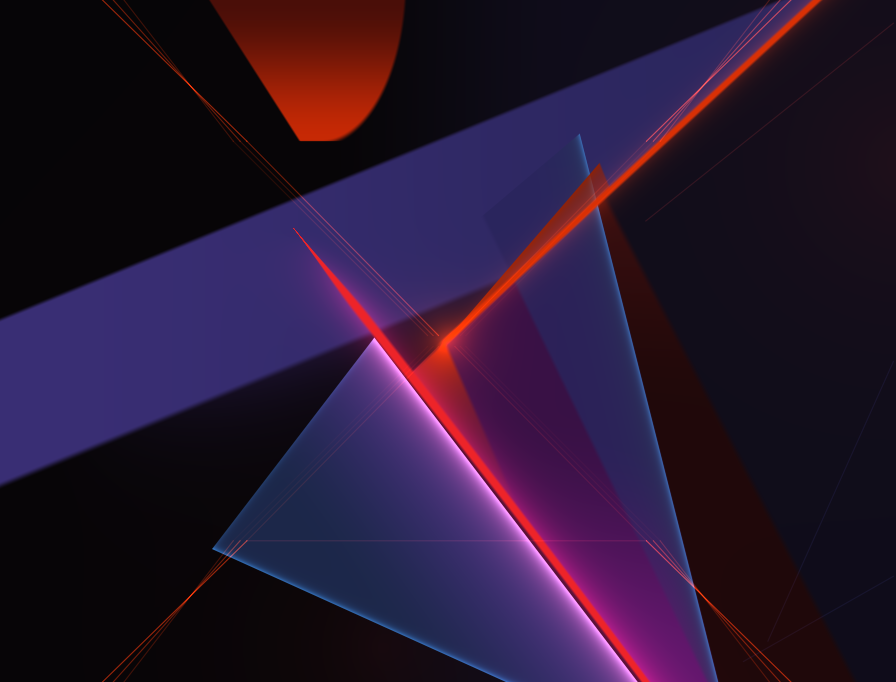
A WebGL 1 fragment shader for this background:

```glsl
precision highp float;
// Crossing light beams over a dark field: a wide indigo band, two glassy fans,
// a red spike and an orange beam meeting at a hub, with thin folded strands.
// Each shape is an intersection of half planes, lit by exponential glows.
uniform vec2 u_resolution;

// Layout, in units of canvas height
const vec2 HUB = vec2(0.652, 0.498);
const vec2 BEAM_END = vec2(1.198, 1.0);
const vec2 WEDGE_TIP = vec2(0.879, 0.761);
const vec2 SPIKE_TIP = vec2(0.430, 0.666);
const vec2 SPIKE_END = vec2(0.947, 0.0);
const vec2 FAN_APEX = vec2(0.549, 0.505);
const vec2 FAN_CORNER = vec2(0.311, 0.195);
const vec2 FAN_BASE = vec2(0.742, 0.0);
const vec2 FAN_END = vec2(0.935, 0.0);
const vec2 SAIL_APEX = vec2(0.850, 0.804);
const vec2 SAIL_CORNER = vec2(0.708, 0.684);
const vec2 SAIL_INNER = vec2(0.938, 0.206);
const vec2 SAIL_END = vec2(1.053, 0.0);
const float KINK = 0.293;          // strand bend, measured from the center
const float SPIKE_WIDTH = 0.008;
const float BEAM_WIDTH = 0.005;

// Palette
const vec3 INK = vec3(0.025, 0.018, 0.026);
const vec3 NAVY = vec3(0.030, 0.030, 0.075);
const vec3 INDIGO = vec3(0.225, 0.180, 0.455);
const vec3 DUSK = vec3(0.170, 0.150, 0.370);
const vec3 TEAL = vec3(0.115, 0.165, 0.310);
const vec3 RIM = vec3(0.100, 0.310, 0.480);
const vec3 PLUM = vec3(0.220, 0.065, 0.270);
const vec3 VIOLET = vec3(0.370, 0.090, 0.420);
const vec3 EMBER = vec3(0.125, 0.030, 0.030);
const vec3 ORANGE = vec3(0.850, 0.190, 0.020);
const vec3 RED = vec3(0.930, 0.140, 0.160);
const vec3 LAVENDER = vec3(0.650, 0.620, 0.800);

// Signed distance to the line a-b, positive on its left
float side(vec2 p, vec2 a, vec2 b) {
  vec2 d = normalize(b - a);
  return d.x * (p.y - a.y) - d.y * (p.x - a.x);
}

// Soft inside mask of a signed distance
float fill(float d, float soft) {
  float s = max(soft, 0.7 / u_resolution.y);
  return smoothstep(-s, s, d);
}

// Thin smooth segment
float strand(vec2 p, vec2 a, vec2 b) {
  vec2 d = b - a;
  float t = clamp(dot(p - a, d) / dot(d, d), 0.0, 1.0);
  float w = max(0.0017, 1.0 / u_resolution.y);
  return 1.0 - smoothstep(0.0, w, length(p - a - d * t));
}

void main() {
  vec2 p = gl_FragCoord.xy / u_resolution.y;
  float beam = side(p, HUB, BEAM_END);
  float hubDist = length(p - HUB);
  float bow = clamp((SPIKE_TIP.y - p.y) / SPIKE_TIP.y, 0.0, 1.0);
  float spike = side(p, SPIKE_TIP, SPIKE_END) - 0.014 * bow * (1.0 - bow);
  float rightOfSpike = fill(spike, 0.002);
  float belowBeam = fill(-beam, 0.003);

  // Dark field with embers on the right
  vec3 col = INK + NAVY * smoothstep(0.45, 0.85, p.x);
  float sailEdge = side(p, SAIL_END, SAIL_APEX);
  float emberMask = fill(-sailEdge, 0.002) * belowBeam
    * fill(-side(p, vec2(0.887, 0.71), vec2(1.254, 0.0)), 0.006);
  col = mix(col, EMBER * (1.0 + 0.9 * smoothstep(0.4, 0.75, p.y)), emberMask * 0.9);
  col += vec3(0.07, 0.012, 0.0) * exp(-5.0 * length(p - vec2(1.33, 0.76)));
  col += vec3(0.06, 0.012, 0.015) * exp(-6.0 * length(p - vec2(0.56, 0.05)));

  // Indigo band and the shade under it
  float low = side(p, vec2(0.0, 0.288), vec2(0.717, 0.582));
  float top = side(p, vec2(0.0, 0.531), vec2(1.147, 1.0));
  col += vec3(0.07, 0.045, 0.14) * exp(-max(-low, 0.0) / 0.06)
    * smoothstep(0.05, 0.5, p.x) * fill(-top, 0.004) * (1.0 - belowBeam);
  float band = fill(low, 0.006) * fill(-top, 0.004) * (1.0 - belowBeam);
  col = mix(col, mix(INDIGO, DUSK, smoothstep(0.0, 1.1, p.x)), band);

  // Orange bowl at the top
  vec2 bowl = (p - vec2(0.47, 1.03)) / vec2(0.125, 0.24);
  bowl.x = max(bowl.x, 0.0);
  float bowlMask = fill((1.0 - length(bowl)) * 0.125, 0.003) * fill(p.y - 0.793, 0.001)
    * fill(side(p, vec2(0.439, 0.794), vec2(0.307, 1.0)) * -1.0, 0.002);
  vec3 bowlColor = mix(vec3(0.78, 0.16, 0.02), vec3(0.29, 0.055, 0.03),
    smoothstep(0.79, 1.0, p.y));
  col = mix(col, bowlColor, bowlMask);

  // Plum space between spike and right fan
  float inner = side(p, SAIL_CORNER, SAIL_INNER);
  vec3 plum = mix(VIOLET, PLUM, smoothstep(0.0, 0.4, p.y));
  col = mix(col, plum, rightOfSpike * belowBeam * fill(sailEdge, 0.002));

  // Right fan with a bright rim
  float sail = fill(inner, 0.004) * fill(sailEdge, 0.001)
    * fill(side(p, SAIL_APEX, SAIL_CORNER), 0.001);
  vec3 sailColor = mix(VIOLET, vec3(0.16, 0.14, 0.36), smoothstep(0.0, 0.35, p.y));
  sailColor = mix(sailColor, TEAL + 0.04, exp(-max(sailEdge, 0.0) / 0.03));
  col = mix(col, sailColor, sail * 0.85);
  col += RIM * sail * exp(-max(sailEdge, 0.0) / 0.004) * 0.8;

  // Left fan, lit along its spike edge
  float lit = side(p, FAN_END, FAN_APEX);
  float base = side(p, FAN_CORNER, FAN_BASE);
  float back = side(p, FAN_APEX, FAN_CORNER);
  float fan = fill(lit, 0.001) * fill(base, 0.001) * fill(back, 0.001);
  col = mix(col, mix(INDIGO, TEAL, smoothstep(0.03, 0.25, lit)), fan * 0.92);
  col += fan * RIM * (exp(-max(base, 0.0) / 0.004) + 0.3 * exp(-max(back, 0.0) / 0.004));
  col += fan * (LAVENDER * 0.6 * exp(-max(lit, 0.0) / 0.007)
    + vec3(0.25, 0.13, 0.17) * exp(-max(lit, 0.0) / 0.04));

  // Orange beam, its wedge and the hub
  float along = smoothstep(-0.02, 0.02, dot(p - HUB, normalize(BEAM_END - HUB)));
  float wedgeEdge = -side(p, HUB, WEDGE_TIP);
  float wedge = fill(wedgeEdge, 0.001) * fill(beam, 0.002)
    * fill(-side(p, vec2(0.90, 0.71), WEDGE_TIP) * -1.0, 0.002);
  col = mix(col, ORANGE * 0.65, wedge * (0.55 + 0.45 * exp(-max(wedgeEdge, 0.0) / 0.008)));
  float tail = rightOfSpike * belowBeam * fill(-side(p, HUB, vec2(0.735, 0.31)), 0.004);
  col = mix(col, ORANGE * 0.75, tail * exp(-hubDist / 0.11));
  col += ORANGE * 0.35 * along * exp(-abs(beam) / 0.013);
  col = mix(col, ORANGE, along * (1.0 - smoothstep(0.4, 1.4, abs(beam) / BEAM_WIDTH)));
  col += ORANGE * 0.65 * exp(-hubDist / 0.028);

  // Red spike with a pink halo
  float grow = smoothstep(0.0, 0.2, bow);
  float start = step(p.y, SPIKE_TIP.y);
  col += vec3(0.42, 0.03, 0.17) * start * grow * exp(-abs(spike) / 0.023);
  float width = SPIKE_WIDTH * (0.1 + 0.9 * grow) * (1.0 - 0.35 * bow);
  col = mix(col, RED, start * (1.0 - smoothstep(0.5, 1.3, abs(spike) / width)));

  // Strands folded about the center into four arms
  vec2 center = vec2(0.655, 0.5);
  vec2 arm = abs(p - center);
  float upperLeft = step(p.x, center.x) * step(center.y, p.y);
  for (int i = 0; i < 3; i++) {
    float k = float(i);
    vec2 bend = vec2(KINK + 0.010 * k, KINK);
    float outer = strand(arm, bend, vec2(0.515 - 0.017 * k, 0.51));
    float innerArm = strand(arm, vec2(0.012 + 0.008 * k, 0.008), bend);
    col += ORANGE * (outer * (0.65 - 0.2 * k) + innerArm * (0.12 + 0.33 * upperLeft) / (1.0 + k));
  }

  // Faint cross lines
  col += EMBER * strand(p, vec2(0.362, 0.207), vec2(0.948, 0.207));
  col += EMBER * strand(p, vec2(0.947, 0.676), vec2(1.31, 0.966));
  col += NAVY * strand(p, vec2(1.126, 0.06), vec2(1.31, 0.47));
  col += NAVY * strand(p, vec2(1.09, 0.03), vec2(1.31, 0.155));
  gl_FragColor = vec4(clamp(col, 0.0, 1.0), 1.0);
}
```
